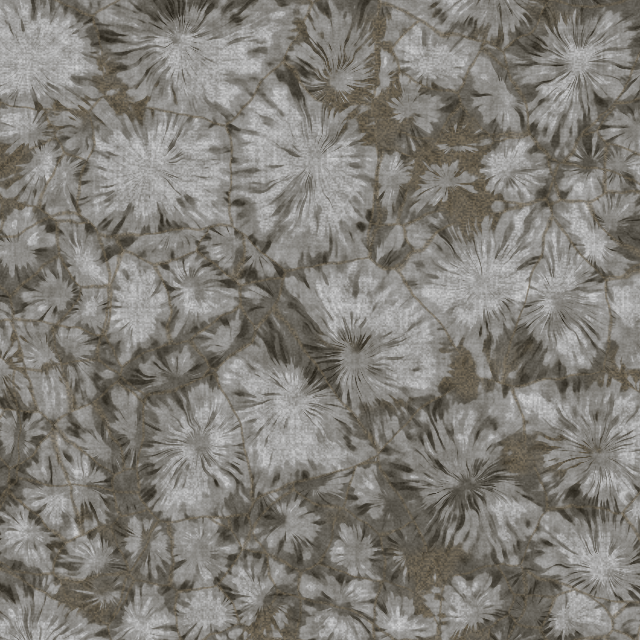
Give the GLSL for this texture, as a WebGL 2 fragment shader.

```glsl
#version 300 es
precision highp float;

#define BIG_CELLS 5.0
#define SMALL_CELLS 10.5
#define SPLIT_SHARE 0.5
#define RAY_WIDTH 0.0075
#define RAY_LENGTH 0.032
#define SEAM_WIDTH 0.0032
#define GRAIN_SCALE 420.0
#define GRAIN_AMOUNT 0.13
#define BASE_TONE 0.385
#define PLATE_LIFT 0.15
#define CORE_LIFT 0.09
#define SEAM_COLOR vec3(0.41, 0.37, 0.30)

uniform vec2 u_resolution;
out vec4 fragColor;

float hash(vec2 p) {
    return fract(sin(dot(p, vec2(127.1, 311.7))) * 43758.5453);
}

// Value noise that repeats along x after a whole number of steps
float noiseLoop(vec2 p, float period) {
    vec2 i = floor(p), f = fract(p);
    f = f * f * (3.0 - 2.0 * f);
    float x0 = mod(i.x, period), x1 = mod(i.x + 1.0, period);
    float low = mix(hash(vec2(x0, i.y)), hash(vec2(x1, i.y)), f.x);
    float high = mix(hash(vec2(x0, i.y + 1.0)), hash(vec2(x1, i.y + 1.0)), f.x);
    return mix(low, high, f.y);
}

float noise(vec2 p) {
    return noiseLoop(p, 4096.0);
}

float fbm(vec2 p) {
    float sum = 0.0, amp = 0.533;
    for (int i = 0; i < 4; i++) {
        sum += amp * noise(p);
        p = mat2(1.6, 1.2, -1.2, 1.6) * p + 17.3;
        amp *= 0.5;
    }
    return sum;
}

// Weighted cells: offset from the seed, gap to the next cell, cell id
vec4 crystal(vec2 p) {
    vec2 home = floor(p), nearest = vec2(0.0);
    float first = 9.0, second = 9.0, id = 0.0;
    for (int y = -2; y <= 2; y++) {
        for (int x = -2; x <= 2; x++) {
            vec2 c = home + vec2(x, y);
            vec2 seed = c + 0.1 + 0.8 * vec2(hash(c + 3.7), hash(c + 41.3));
            float d = length(p - seed) - 0.35 * hash(c + 83.1);
            if (d < first) {
                second = first;
                first = d;
                nearest = p - seed;
                id = hash(c + 19.9);
            } else {
                second = min(second, d);
            }
        }
    }
    return vec4(nearest, second - first, id);
}

// Fibres running outward from the seed, in two widths
float rays(vec2 offset, float scale, float id) {
    float turn = atan(offset.y, offset.x) / 6.28319 + 0.5;
    float radius = length(offset) / scale;
    float count = floor(6.28319 * 0.5 / scale / RAY_WIDTH);
    vec2 q = vec2(turn * count, radius / RAY_LENGTH + id * 91.0);
    float wide = noiseLoop(q, count);
    float fine = noiseLoop(q * vec2(2.0, 1.7) + vec2(0.0, 37.0), count * 2.0);
    float fade = smoothstep(0.006, 0.03, radius);
    return mix(0.5, 0.6 * wide + 0.4 * fine, fade);
}

void main() {
    vec2 uv = gl_FragCoord.xy / u_resolution.y;
    vec2 bend = vec2(fbm(uv * 9.0), fbm(uv * 9.0 + 50.0)) - 0.5;
    vec2 p = uv + 0.05 * bend;

    // Large cells, some of them split into smaller ones
    float scale = BIG_CELLS;
    vec4 cell = crystal(p * scale);
    float seamGap = cell.z / scale;
    if (cell.w < SPLIT_SHARE) {
        scale = SMALL_CELLS;
        cell = crystal(p * scale + 7.0);
        seamGap = min(seamGap, cell.z / scale);
    }
    float depth = smoothstep(0.0, 0.5, seamGap * scale);
    float fibre = rays(cell.xy, scale, cell.w);

    // Torn plates and pale cores
    float lumps = fbm(uv * 11.0 + 120.0);
    float mottle = fbm(uv * 48.0 + 30.0);
    float level = 0.25 + 0.42 * depth + 1.3 * (lumps - 0.5) + 0.65 * (fibre - 0.5)
                + 0.35 * (cell.w - 0.5) + 0.4 * (mottle - 0.5);
    float plate = smoothstep(0.28, 0.43, level);
    float core = smoothstep(0.66, 0.8, level);

    // Dark strokes along the fibres
    float stroke = smoothstep(0.57, 0.76, 1.0 - fibre) * (1.0 - 0.7 * core);
    float tone = BASE_TONE + PLATE_LIFT * plate + CORE_LIFT * core - 0.1 * stroke;
    tone += 0.12 * (fibre - 0.5) + 0.22 * (mottle - 0.5) + 0.12 * (lumps - 0.5);

    // Fine grain and faint woven threads
    float grain = noise(uv * GRAIN_SCALE) - 0.5;
    float weave = noise(uv * vec2(300.0, 28.0)) + noise(uv * vec2(28.0, 300.0) + 9.0) - 1.0;
    tone += GRAIN_AMOUNT * grain * (0.6 + 0.6 * core) + 0.05 * weave * plate;

    // Warm shadows, neutral lights
    float warmth = 1.0 - smoothstep(0.3, 0.75, tone);
    vec3 color = vec3(tone) + warmth * vec3(0.018, 0.002, -0.032);

    // Brown sediment in the seams and hollows
    float seam = 1.0 - smoothstep(0.3 * SEAM_WIDTH, 2.0 * SEAM_WIDTH, seamGap);
    float hollow = smoothstep(0.52, 0.66, fbm(uv * 7.0 + 210.0)) * (1.0 - plate);
    float sediment = max(0.6 * seam, 0.65 * hollow);
    color = mix(color, SEAM_COLOR + grain * vec3(0.22, 0.18, 0.12), sediment);

    fragColor = vec4(clamp(color, 0.0, 1.0), 1.0);
}
```
